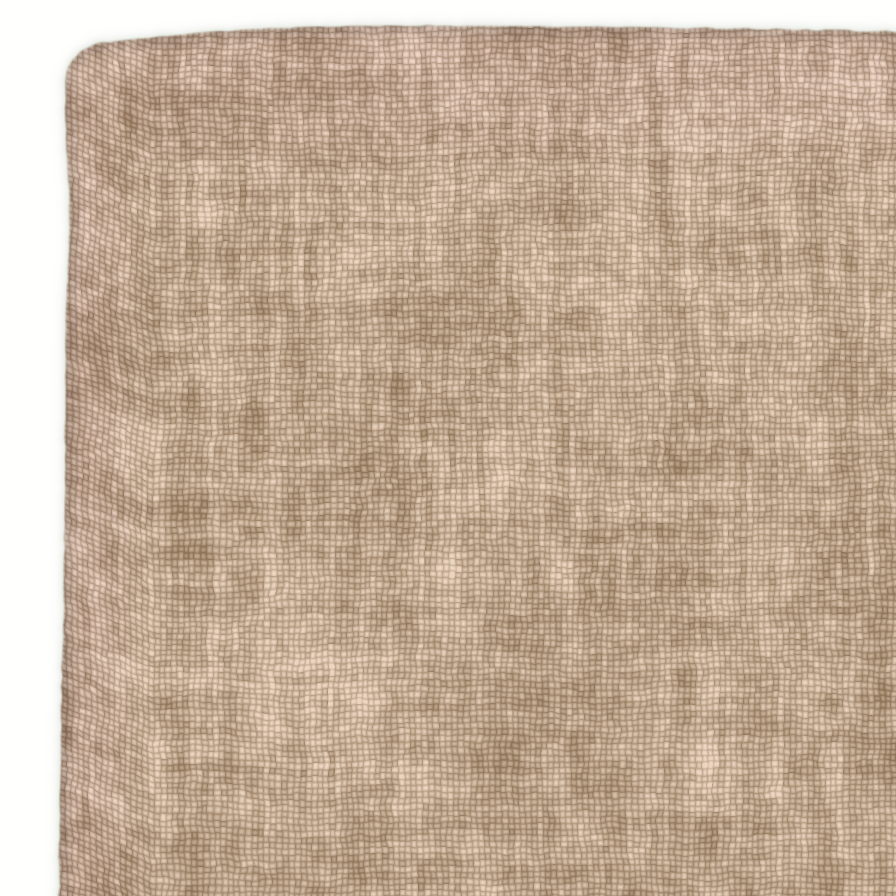
Reproduce this texture procedurally as a WebGL 1 fragment shader.

```glsl
precision highp float;
// Beige linen upholstery: a plain weave with slubs on a soft panel corner over white.
uniform vec2 u_resolution;

const float PI = 3.14159265;
const vec2 THREADS = vec2(150.0, 146.0);
const vec3 WHITE = vec3(1.0, 1.0, 0.995);
const vec3 HALO = vec3(0.80, 0.83, 0.78);
const vec3 LINEN_DARK = vec3(0.645, 0.545, 0.440);
const vec3 LINEN_LIGHT = vec3(0.870, 0.780, 0.695);
const vec3 ROSE_TINT = vec3(0.006, -0.006, 0.014);

float hash(vec2 p) {
  return fract(sin(dot(p, vec2(127.1, 311.7))) * 43758.5453);
}

float noise(vec2 p) {
  vec2 i = floor(p);
  vec2 f = fract(p);
  vec2 s = f * f * (3.0 - 2.0 * f);
  float low = mix(hash(i), hash(i + vec2(1.0, 0.0)), s.x);
  float high = mix(hash(i + vec2(0.0, 1.0)), hash(i + vec2(1.0, 1.0)), s.x);
  return mix(low, high, s.y);
}

// Signed distance to the panel: bowed sides and one rounded corner.
float panelDistance(vec2 uv, float radius) {
  float dent = (uv.y - 0.75) / 0.08;
  float left = 0.066 + 0.007 * smoothstep(0.0, 0.5, uv.y) + 0.005 * exp(-dent * dent);
  float bow = uv.x - 0.43;
  float top = 0.971 - (bow < 0.0 ? 0.19 : 0.02) * bow * bow;
  vec2 q = vec2(left - uv.x, uv.y - top) + radius;
  float d = length(max(q, 0.0)) + min(max(q.x, q.y), 0.0) - radius;
  return d + 0.002 * (noise(uv * 90.0) - 0.5);
}

// Bend the threads gently and slant them where the cloth turns at the side.
vec2 drape(vec2 uv) {
  vec2 wobble = vec2(noise(uv * 9.0), noise(uv * 9.0 + 37.0)) - 0.5;
  vec2 ripple = vec2(noise(uv * 60.0 + 11.0), noise(uv * 60.0 + 53.0)) - 0.5;
  float turn = max(0.17 - uv.x, 0.0);
  return uv + 0.008 * wobble + 0.0035 * ripple - vec2(0.0, 0.4 * turn);
}

// Height of a plain weave, with the upper thread alternating by cell.
float weave(vec2 p) {
  vec2 f = fract(p) - 0.5;
  float warpOnTop = mod(floor(p.x) + floor(p.y), 2.0);
  vec2 across = mix(f.yx, f, warpOnTop);
  return cos(PI * across.x * 0.94) * cos(PI * across.y * 0.72);
}

// Uneven thickness along single threads, seen as pale and dark streaks.
float slub(float thread, float along, float seed) {
  float fine = noise(vec2(thread * 0.8 + seed, along * 14.0));
  float broad = noise(vec2(thread * 0.27 + seed, along * 5.0));
  return 0.65 * fine + 0.35 * broad - 0.5;
}

float linenTone(vec2 uv) {
  vec2 cloth = drape(uv);
  vec2 p = cloth * THREADS;
  vec2 cell = floor(p);
  float tone = 0.44 + 1.0 * (weave(p) - 0.54);
  tone += 0.45 * (hash(cell) - 0.5);
  tone += 0.75 * slub(cell.x, cloth.y, 5.0);
  tone += 0.55 * slub(cell.y, cloth.x, 71.0);
  tone += 0.30 * (noise(uv * vec2(13.0, 8.0)) - 0.5);
  tone += 0.25 * (noise(uv * 42.0 + 19.0) - 0.5);
  return tone;
}

vec3 scene(vec2 uv) {
  float d = panelDistance(uv, 0.04);

  // Cloth colour, rosier along the turned edges.
  vec3 cloth = mix(LINEN_DARK, LINEN_LIGHT, clamp(linenTone(uv), -0.4, 1.25));
  float side = 1.0 - smoothstep(0.09, 0.19, uv.x);
  float upper = smoothstep(0.7, 0.97, uv.y);
  cloth += ROSE_TINT * max(side, upper);

  // Soft shading at the rim and a faint fringe outside it.
  cloth *= 1.0 - 0.12 * smoothstep(-0.02, 0.0, d);
  vec3 backdrop = mix(WHITE, HALO, 0.6 * exp(-max(d, 0.0) / 0.004));
  return mix(cloth, backdrop, smoothstep(-0.002, 0.002, d));
}

void main() {
  // Four samples per pixel keep the weave smooth.
  vec3 color = vec3(0.0);
  for (int i = 0; i < 2; i++) {
    for (int j = 0; j < 2; j++) {
      vec2 offset = (vec2(float(i), float(j)) - 0.5) * 0.5;
      color += scene((gl_FragCoord.xy + offset) / u_resolution);
    }
  }
  gl_FragColor = vec4(color * 0.25, 1.0);
}
```
